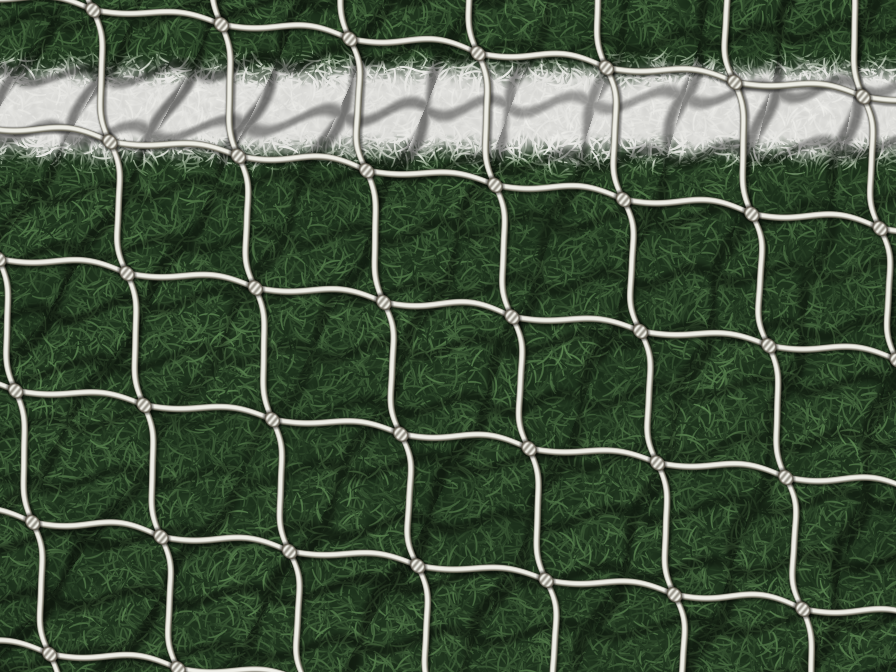
This pattern is drawn by a Shadertoy shader. Its source:

```glsl
#define KNOT_ORIGIN vec2(0.571, 0.550)
#define STEP_ACROSS vec2(0.191, -0.0215)
#define STEP_DOWN vec2(0.0253, -0.196)
#define CORD_RADIUS 0.0050
#define KNOT_RADIUS 0.0115
#define BAND_CENTER 0.835
#define BAND_HALF 0.064
#define BLADE_CELL 0.020
#define BLADE_LAYERS 6
#define GRASS_DARK vec3(0.09, 0.16, 0.09)
#define GRASS_LIT vec3(0.27, 0.40, 0.24)
#define CORD_WHITE vec3(0.93, 0.93, 0.90)

const float PI = 3.14159;

vec2 hash2(vec2 p) {
    vec3 q = fract(p.xyx * vec3(0.1031, 0.1030, 0.0973));
    q += dot(q, q.yzx + 33.33);
    return fract((q.xx + q.yz) * q.zy);
}

float gradientNoise(vec2 p) {
    vec2 i = floor(p), f = fract(p), w = f * f * (3.0 - 2.0 * f);
    vec4 n;
    for (int k = 0; k < 4; k++) {
        vec2 corner = vec2(k & 1, k >> 1);
        n[k] = dot(hash2(i + corner + 50.0) * 2.0 - 1.0, f - corner);
    }
    return mix(mix(n.x, n.y, w.x), mix(n.z, n.w, w.x), w.y);
}

// Layers of short, randomly turned blades; higher layers catch more light
vec3 grass(vec2 p, float px) {
    float tone = 0.15 + 0.2 * gradientNoise(p * 60.0);
    for (int layer = 0; layer < BLADE_LAYERS; layer++) {
        float level = float(layer);
        vec2 q = p / BLADE_CELL + level * vec2(17.37, 9.61);
        for (int k = 0; k < 9; k++) {
            vec2 cell = floor(q) + vec2(k % 3 - 1, k / 3 - 1);
            vec2 seed = hash2(cell + 20.0), look = hash2(cell + 91.0);
            vec2 d = q - cell - seed;
            float angle = look.x * 2.0 * PI;
            vec2 dir = vec2(cos(angle), sin(angle));
            float along = dot(d, dir);
            float side = dot(d, vec2(-dir.y, dir.x)) + 0.25 * (along * along - 0.2);
            float taper = 0.0015 * (1.0 - 0.5 * abs(along));
            float dist = max(abs(side) * BLADE_CELL - taper, (abs(along) - 0.75) * BLADE_CELL);
            float bladeTone = mix(0.1, 0.75 + 0.1 * level, look.y);
            tone = mix(tone, bladeTone, smoothstep(px, -px, dist));
        }
    }
    tone *= 1.0 + 0.5 * gradientNoise(p * 7.0);
    return mix(GRASS_DARK, GRASS_LIT, tone);
}

// Chalk band with a ragged, blade-broken edge
vec3 paintBand(vec3 turf, vec2 p) {
    float edge = BAND_HALF - abs(p.y - BAND_CENTER);
    edge += 0.016 * gradientNoise(p * 22.0) + 0.012 * gradientNoise(p * 130.0);
    float mask = smoothstep(-0.022, 0.024, edge + (turf.g - 0.27) * 0.10);
    float grain = 0.87 + 0.2 * (turf.g - 0.25) + 0.05 * gradientNoise(p * 90.0);
    return mix(turf, vec3(1.0, 1.0, 0.985) * grain, mask);
}

float softLine(float coord, float spacing) {
    float d = abs(fract(coord + 0.5) - 0.5) * spacing;
    return 1.0 - smoothstep(0.002, 0.014, d);
}

// Blurred, leaning shadow of the net on the ground
float netShadow(vec2 p) {
    float lean = mix(0.62, 0.18, p.x / 1.333);
    float column = (p.x - (p.y - BAND_CENTER) * lean - 0.25) / 0.127;
    column += 0.08 * sin(p.y * 34.0 + floor(column));
    float row = (p.y - 0.826 - 0.055 * (p.x - 0.55)) / 0.087;
    row += 0.13 * sin(column * 2.0 * PI) + 0.25 * gradientNoise(p * 3.0);
    float fade = 0.8 + 0.5 * gradientNoise(p * 4.0 + 7.0);
    return clamp(max(softLine(column, 0.127), 0.85 * softLine(row, 0.087)) * fade, 0.0, 1.0);
}

// Rounded cord lit from the upper left; s is the signed offset from its axis
vec3 drawCord(vec3 col, float s, float px) {
    float r = s / CORD_RADIUS;
    col *= 1.0 - 0.45 * smoothstep(2.0, 0.8, abs(r - 0.3));
    float light = 1.0 - smoothstep(0.25, 1.15, abs(r + 0.15));
    vec3 shade = mix(vec3(0.38, 0.37, 0.31), CORD_WHITE, light);
    return mix(col, shade, smoothstep(px, -px, abs(s) - CORD_RADIUS));
}

// Coiled knot at each crossing
vec3 drawKnot(vec3 col, vec2 k, float px) {
    vec2 q = vec2(k.x - k.y, k.x + k.y) * 0.7071;
    float dist = length(q * vec2(0.9, 1.15)) - KNOT_RADIUS;
    col *= 1.0 - 0.4 * smoothstep(0.005, 0.0, dist);
    float coil = 0.5 + 0.5 * cos(q.x * 2.0 * PI / 0.0075 + 70.0 * q.y);
    float rim = smoothstep(0.0, -0.004, dist);
    vec3 shade = mix(vec3(0.36, 0.34, 0.29), CORD_WHITE, rim * (0.4 + 0.6 * coil));
    return mix(col, shade, smoothstep(px, -px, dist));
}

void mainImage(out vec4 fragColor, in vec2 fragCoord) {
    vec2 p = fragCoord / iResolution.y;
    float px = 0.75 / iResolution.y;

    // Ground
    vec3 col = paintBand(grass(p, px), p);
    col *= 1.0 - 0.5 * netShadow(p);

    // Net lattice: each cord sags between knots, a little differently per mesh
    mat2 lattice = mat2(STEP_ACROSS, STEP_DOWN);
    vec2 uv = inverse(lattice) * (p - KNOT_ORIGIN);
    vec2 f = fract(uv), knot = floor(uv + 0.5);
    float slackAcross = 0.85 + 0.3 * hash2(vec2(floor(uv.x), knot.y) + 40.0).x;
    float slackDown = 0.85 + 0.3 * hash2(vec2(knot.x, floor(uv.y)) + 70.0).y;
    float sag = slackAcross * (0.031 * sin(2.0 * PI * f.x) - 0.043 * sin(PI * f.x));
    float sway = slackDown * (0.042 * sin(2.0 * PI * f.y) + 0.008 * sin(4.0 * PI * f.y));
    vec2 axis = (uv - knot - vec2(sway, sag)) * vec2(length(STEP_ACROSS), length(STEP_DOWN));
    col = drawCord(col, axis.y, px);
    col = drawCord(col, axis.x, px);
    col = drawKnot(col, lattice * (uv - knot), px);

    fragColor = vec4(col, 1.0);
}
```
